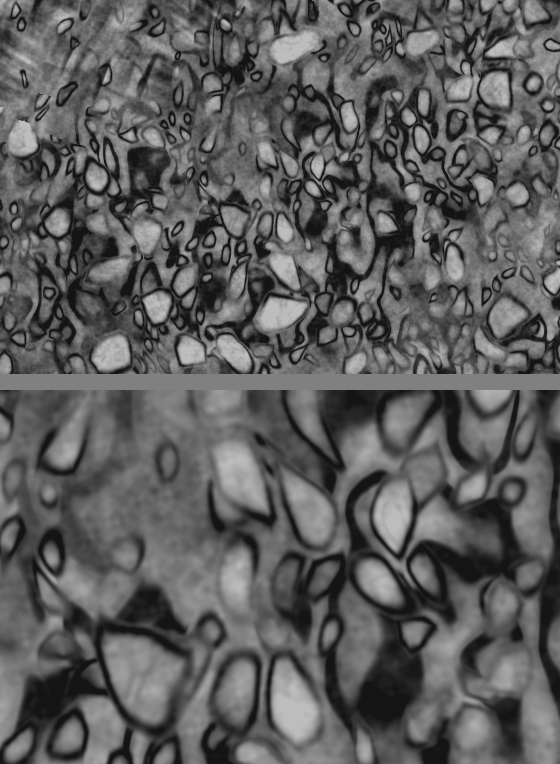
Top, the full canvas; bottom, a detail of the centre.
Reproduce this texture procedurally as a WebGL 2 fragment shader.

```glsl
#version 300 es
precision highp float;
// Grey micrograph of packed tissue: dark-rimmed blobs, wavy membranes, fibres and grain.
uniform vec2 u_resolution;
out vec4 fragColor;

float hash(vec2 p) {
    return fract(sin(dot(p, vec2(127.1, 311.7))) * 43758.5453);
}

// Smooth value noise from -1 to 1
float noise(vec2 p) {
    vec2 i = floor(p), f = fract(p);
    f = f * f * (3.0 - 2.0 * f);
    float low = mix(hash(i), hash(i + vec2(1, 0)), f.x);
    float high = mix(hash(i + vec2(0, 1)), hash(i + vec2(1, 1)), f.x);
    return 2.0 * mix(low, high, f.y) - 1.0;
}

vec2 rotate(vec2 p, float angle) {
    float c = cos(angle), s = sin(angle);
    return vec2(c * p.x - s * p.y, s * p.x + c * p.y);
}

float fbm(vec2 p) {
    float sum = 0.0, amplitude = 0.55;
    for (int i = 0; i < 4; i++) {
        sum += amplitude * noise(p);
        p = rotate(p, 0.7) * 2.05 + 7.3;
        amplitude *= 0.55;
    }
    return sum;
}

vec2 warp(vec2 p, float scale, float amount) {
    return p + amount * vec2(noise(p * scale), noise(p * scale + 31.7));
}

// Signed depth inside the nearest oval (x) and a random value for it (y)
vec2 blob(vec2 p, float scale, float seed) {
    vec2 q = p * scale + seed, base = floor(q), nearestCell = base;
    float nearest = 9.0, second = 9.0;
    for (int y = -1; y <= 1; y++) {
        for (int x = -1; x <= 1; x++) {
            vec2 cell = base + vec2(x, y);
            float jitter = hash(cell + seed);
            vec2 centre = cell + 0.15 + 0.7 * vec2(jitter, hash(cell + seed + 5.3));
            vec2 offset = rotate(q - centre, 1.4 * (jitter - 0.5));
            float d = length(offset * vec2(1.3, 0.78));
            if (d < nearest) {
                second = nearest;
                nearest = d;
                nearestCell = cell;
            } else {
                second = min(second, d);
            }
        }
    }
    float radius = mix(0.4, 0.68, hash(nearestCell + seed + 9.1));
    float depth = min(0.6 * (second - nearest), radius - nearest) / scale;
    return vec2(depth, hash(nearestCell + seed + 2.7));
}

// Nested winding bands, from -1 in the dark lines to 1 between them
float windings(vec2 p, vec2 scale, float turns) {
    float level = noise(p * scale) + 0.4 * noise(p * scale * 1.9 + 17.0);
    return cos(level * turns);
}

// Light and dark threads along one direction
float threads(vec2 p, float angle, float density) {
    vec2 q = rotate(p, angle);
    return noise(q * vec2(0.12, 1.0) * density) + 0.5 * noise(q * vec2(0.2, 2.0) * density + 13.0);
}

void main() {
    vec2 p = gl_FragCoord.xy / u_resolution.y;
    vec2 bent = warp(warp(p, 9.0, 0.022), 25.0, 0.009);
    float fibrous = smoothstep(0.0, 0.22, p.y - 0.52 - 0.38 * p.x + 0.1 * noise(p * 5.0));

    // Mottled ground with winding, mostly upright membranes
    float broad = 0.07 * noise(p * 3.5 + 8.0) + 0.06 * noise(p * 8.0 + 2.0);
    float tone = 0.42 + broad + 0.19 * fbm(p * 18.0);
    float band = windings(bent, vec2(17.0, 9.0), 6.0);
    float vivid = mix(0.35, 1.0, smoothstep(-0.5, 0.4, noise(p * 7.0 + 4.0)));
    vivid *= 1.0 - 0.65 * fibrous;
    tone += 0.08 * vivid * band;
    tone *= 1.0 - 0.7 * vivid * smoothstep(-0.25, -0.95, band);

    // Rimmed ovals, from small and crowded to large and rare
    for (int i = 0; i < 3; i++) {
        float rank = float(i) / 2.0;
        float seed = 17.0 * float(i) + 3.0;
        vec2 oval = blob(bent, 21.0 * pow(0.64, float(i)), seed);
        float present = step(mix(0.5, 0.77, rank) + 0.25 * fibrous, oval.y);
        float width = mix(0.0043, 0.0062, rank);
        float body = present * smoothstep(0.0, 0.009, oval.x);
        float inside = 0.33 + broad + 0.2 * fract(oval.y * 37.0) + 0.07 * rank;
        inside += 0.16 * smoothstep(0.006, 0.03, oval.x) + 0.13 * fbm(p * 20.0 + seed);
        float across = (oval.x - 1.8 * width) / width;
        float strength = mix(0.2, 0.82, smoothstep(-0.5, 0.4, noise(p * 15.0 + seed)));
        tone = mix(tone, inside, 0.85 * body);
        tone *= 1.0 - present * strength * exp(-across * across);
    }

    // Crossing fibres with a few dark strands
    vec2 swayed = warp(p, 5.0, 0.02);
    float crossing = smoothstep(-0.3, 0.3, noise(p * 6.0 + 20.0));
    float fibre = mix(threads(swayed, 0.5, 60.0), threads(swayed, -1.1, 50.0), crossing);
    float strand = smoothstep(0.35, 0.9, noise(rotate(swayed, -1.2) * vec2(7.0, 45.0)));
    strand *= smoothstep(-0.3, 0.4, noise(p * 9.0 + 50.0));
    tone += 0.13 * fibrous * fibre;
    tone *= 1.0 - 0.75 * fibrous * strand;

    // Soft speckle and fine grain
    tone += 0.05 * noise(p * 80.0) + 0.04 * noise(rotate(p, 0.6) * 170.0);
    tone = 0.36 + 1.08 * (tone - 0.365);
    fragColor = vec4(vec3(clamp(tone, 0.08, 0.74)), 1.0);
}
```
